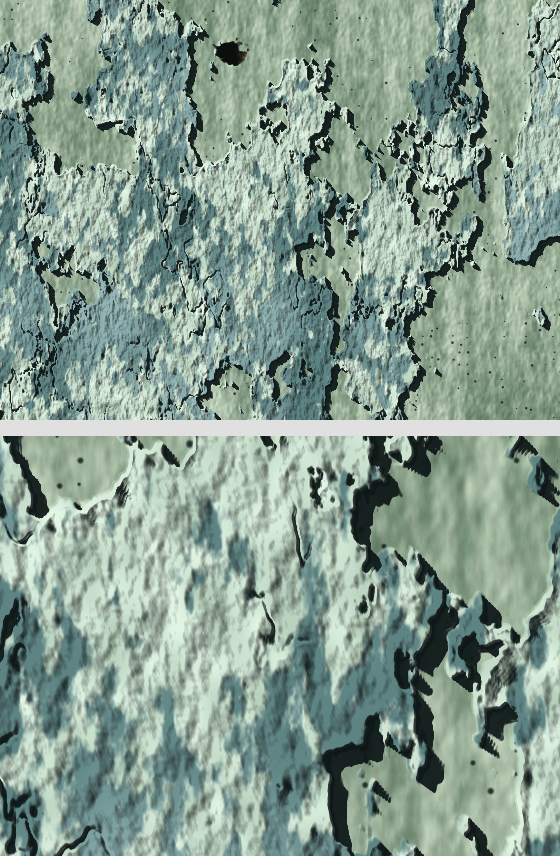
Top: the whole. Bottom: its middle third, enlarged.
Reproduce this texture procedurally as a WebGL 1 fragment shader.

```glsl
precision highp float;
// Weathered wall: flaking blue and pale paint over streaked olive plaster, lit from the upper left.
uniform vec2 u_resolution;

float hash(vec2 p) {
  vec3 q = fract(p.xyx * 0.1031);
  q += dot(q, q.yzx + 33.33);
  return fract((q.x + q.y) * q.z);
}

float noise(vec2 p) {
  vec2 i = floor(p), f = fract(p);
  f = f * f * (3.0 - 2.0 * f);
  return mix(mix(hash(i), hash(i + vec2(1, 0)), f.x),
             mix(hash(i + vec2(0, 1)), hash(i + vec2(1, 1)), f.x), f.y);
}

float fbm(vec2 p) {
  float sum = 0.0, amp = 0.53;
  for (int i = 0; i < 4; i++) {
    sum += amp * noise(p);
    p = p * 2.07 + vec2(17.3, 9.1);
    amp *= 0.5;
  }
  return sum;
}

// Signed box distance, positive inside.
float box(vec2 p, vec2 centre, vec2 halfSize) {
  vec2 d = abs(p - centre) - halfSize;
  return -length(max(d, 0.0)) - min(max(d.x, d.y), 0.0);
}

// Positive where paint survives: broad areas broken up by noise.
float paintDepth(vec2 p) {
  float d = box(p, vec2(0.34, 0.30), vec2(0.43, 0.35));
  d = max(d, box(p, vec2(0.37, 0.78), vec2(0.11, 0.21)));
  d = max(d, box(p, vec2(0.0, 0.70), vec2(0.08, 0.17)));
  d = max(d, box(p, vec2(0.71, 0.68), vec2(0.03, 0.17)));
  d = max(d, box(p, vec2(0.90, 0.36), vec2(0.075, 0.34)));
  d = max(d, box(p, vec2(1.06, 0.72), vec2(0.055, 0.33)));
  d = max(d, box(p, vec2(1.33, 0.72), vec2(0.11, 0.31)));
  d = min(d, -box(p, vec2(0.17, 0.26), vec2(0.05, 0.09)));
  d = min(d, -box(p, vec2(0.55, 0.07), vec2(0.09, 0.06)));
  return clamp(d, -0.07, 0.07) + 0.24 * (fbm(p * vec2(13, 8)) - 0.5)
         + 0.11 * (fbm(p * vec2(46, 27)) - 0.5);
}

// Above about 0.48 the pale coat is still on top of the blue one.
float paleCoat(vec2 p) {
  float wear = 0.5 * fbm(p * vec2(7, 5) + 12.0) + 0.5 * fbm(p * vec2(62, 30) + 8.0);
  return smoothstep(0.44, 0.53, wear);
}

// Relief in canvas heights: curled rims, cracks and flaky crust.
float relief(vec2 p) {
  float depth = paintDepth(p);
  float sheet = smoothstep(0.0, 0.014, depth);
  float rim = 1.0 - smoothstep(0.0, 0.045, depth);
  float crack = 1.0 - smoothstep(0.0, 0.04, abs(fbm(p * vec2(26, 13) + 40.0) - 0.5));
  crack *= smoothstep(0.45, 0.65, noise(p * vec2(12, 7) + 70.0));
  float crust = fbm(p * vec2(88, 45));
  return sheet * (0.004 + 0.006 * rim * (0.4 + crust) + 0.013 * crust
                  + 0.0015 * paleCoat(p) - 0.008 * crack)
         + 0.0014 * noise(p * vec2(150, 100));
}

// Small round holes, clustered over the plaster.
float pits(vec2 p) {
  vec2 g = p * 58.0, cell = floor(g);
  vec2 centre = 0.3 + 0.4 * vec2(hash(cell + 5.0), hash(cell + 11.0));
  float radius = 0.04 + 0.15 * hash(cell + 23.0);
  float present = step(0.95, hash(cell) + 0.4 * (noise(p * 6.0) - 0.5));
  return present * (1.0 - smoothstep(radius * 0.4, radius + 0.08, length(fract(g) - centre)));
}

vec3 plasterColour(vec2 p) {
  float tone = 0.35 * fbm(p * vec2(42, 4)) + 0.3 * fbm(p * vec2(5, 3) + 30.0)
             + 0.35 * fbm(p * vec2(110, 40));
  vec3 c = mix(vec3(0.40, 0.50, 0.41), vec3(0.73, 0.80, 0.71), smoothstep(0.26, 0.72, tone));
  return mix(c, vec3(0.07, 0.11, 0.10), 0.85 * pits(p));
}

vec3 paintColour(vec2 p) {
  float tint = fbm(p * vec2(8, 4) + 55.0) + 0.3 * smoothstep(1.1, 1.3, p.x) * p.y;
  vec3 blue = mix(vec3(0.33, 0.46, 0.46), vec3(0.52, 0.64, 0.64), smoothstep(0.35, 0.8, tint));
  vec3 pale = mix(vec3(0.63, 0.72, 0.65), vec3(0.80, 0.87, 0.81), noise(p * vec2(60, 35)));
  return mix(blue, pale, paleCoat(p));
}

void main() {
  vec2 p = gl_FragCoord.xy / u_resolution.y;
  vec2 toLight = vec2(-0.76, 0.65);
  float h = relief(p);

  vec3 colour = mix(plasterColour(p), paintColour(p), smoothstep(-0.003, 0.006, paintDepth(p)));

  // Slope shading, then a short march toward the light for cast shadows.
  float slope = (relief(p + toLight * 0.002) - relief(p - toLight * 0.002)) / 0.004;
  float light = clamp(1.0 - 0.6 * slope, 0.25, 1.12);
  float blocked = 0.0;
  for (int i = 1; i <= 6; i++) {
    float t = 0.003 * float(i);
    blocked = max(blocked, relief(p + toLight * t) - h - 0.5 * t);
  }
  float shadow = smoothstep(0.0003, 0.0048, blocked);
  colour = mix(colour * light, vec3(0.05, 0.09, 0.09), 0.93 * shadow);

  // One broken cavity with exposed ochre grit.
  float cavity = length((p - vec2(0.55, 0.875)) * vec2(0.8, 1.1)) + 0.05 * (fbm(p * 35.0) - 0.5);
  vec3 grit = mix(vec3(0.04, 0.06, 0.05), vec3(0.55, 0.47, 0.28),
                  smoothstep(0.56, 0.59, p.x) * noise(p * 160.0));
  colour = mix(colour, grit, 1.0 - smoothstep(0.026, 0.031, cavity));

  gl_FragColor = vec4(clamp(colour, 0.0, 1.0), 1.0);
}
```
